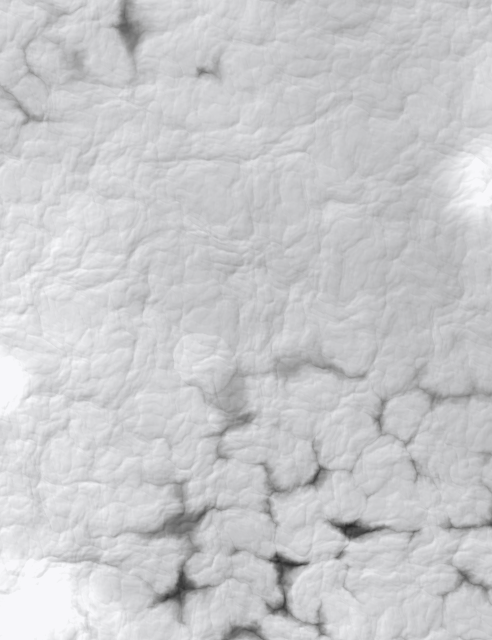
A Shadertoy shader for this texture:

```glsl
// Bumpy overcast cloud deck seen from above, with dark ragged gaps and a few bright towers.

float hash(vec2 p) {
    return fract(sin(dot(p, vec2(127.1, 311.7))) * 43758.5453);
}

float noise(vec2 p) {
    vec2 i = floor(p), f = fract(p);
    f = f * f * (3.0 - 2.0 * f);
    return mix(mix(hash(i), hash(i + vec2(1, 0)), f.x),
               mix(hash(i + vec2(0, 1)), hash(i + vec2(1, 1)), f.x), f.y);
}

float fbm(vec2 p) {
    float sum = 0.0, amp = 0.5;
    for (int i = 0; i < 6; i++) {
        sum += amp * noise(p);
        p = mat2(1.6, 1.2, -1.2, 1.6) * p + 7.3;
        amp *= 0.5;
    }
    return sum;
}

// Round puffs that meet in sharp creases: about 1 on top, 0.4 in a crease
float puffs(vec2 p) {
    vec2 cell = floor(p);
    float top = 0.0;
    for (int y = -1; y <= 1; y++)
    for (int x = -1; x <= 1; x++) {
        vec2 c = cell + vec2(x, y);
        vec2 d = c + 0.1 + 0.8 * vec2(hash(c), hash(c + 41.7)) - p;
        top = max(top, 1.0 - dot(d, d));
    }
    return top;
}

// Isolated convective tower with a steep rim
float tower(vec2 p, vec2 center, float radius) {
    vec2 d = (p - center) / radius;
    return radius * sqrt(max(0.0, 1.0 - dot(d, d)));
}

float towers(vec2 p) {
    float h = tower(p, vec2(0.315, 0.437), 0.047);
    h = max(h, tower(p, vec2(0.305, 0.645), 0.021));
    h = max(h, tower(p, vec2(0.340, 0.642), 0.018));
    return max(h, tower(p, vec2(0.345, 0.362), 0.030));
}

vec2 ragged(vec2 p) {
    return p + 0.075 * (vec2(fbm(p * 11.0), fbm(p * 11.0 + 31.0)) - 0.5);
}

float height(vec2 p) {
    vec2 q = ragged(p);
    return 0.50 * puffs(q * vec2(14.0, 16.0))
         + 0.26 * puffs(q * 31.0 + 9.0)
         + 0.10 * puffs(q * 67.0 + 17.0)
         + 0.14 * fbm(q * 34.0)
         + 3.0 * towers(mix(p, q, 0.5));
}

// Soft round patch, 1 at its centre
float patchAt(vec2 p, vec2 center, float radius) {
    return smoothstep(radius, 0.0, length(p - center));
}

void mainImage(out vec4 fragColor, in vec2 fragCoord) {
    vec2 p = fragCoord / iResolution.y;
    vec2 q = ragged(p);

    // Relief lit from the upper left, gentler in the upper right
    float h = height(p);
    float slope = h - height(p + 0.004 * vec2(-0.6, 0.8));
    float calm = smoothstep(0.5, 1.3, p.x + p.y);
    float tone = 0.805 + 0.20 * (fbm(p * 3.5 + 2.0) - 0.49);
    tone += mix(1.0, 0.7, calm) * (clamp(0.95 * slope, -0.12, 0.09) + 0.11 * (h - 0.77));

    // Bright thick cloud on the left and over the towers
    tone += 0.035 * smoothstep(0.45, 0.05, p.x);
    tone += 0.035 * smoothstep(0.0, 0.02, towers(mix(p, q, 0.5)));
    float thick = patchAt(p, vec2(0.04, 0.05), 0.13) + patchAt(p, vec2(0.14, 0.02), 0.09)
                + patchAt(p, vec2(0.0, 0.40), 0.07) + patchAt(p, vec2(0.77, 0.71), 0.10);
    tone += 0.28 * thick * smoothstep(0.3, 0.7, fbm(q * 14.0 + 5.0));

    // Thin areas, where the creases open onto the dark surface
    float thin = smoothstep(0.46, 0.10, length((p - vec2(0.56, 0.13)) * vec2(0.95, 1.1)));
    thin += patchAt(p, vec2(0.16, 0.96), 0.11) + patchAt(p, vec2(0.297, 0.895), 0.07)
          + 0.8 * patchAt(p, vec2(0.03, 0.865), 0.11) + 0.7 * patchAt(p, vec2(0.22, 0.08), 0.12);
    float crease = 1.0 - puffs(q * vec2(14.0, 16.0));
    float opening = 0.8 * crease + 0.35 * fbm(p * 8.0 + 13.0) + 0.3 * fbm(q * 38.0);
    tone -= 0.02 * thin + 0.52 * min(thin, 1.0) * smoothstep(0.50, 0.86, opening);

    // Fine grain, then a cool tint that fades in the dark
    tone += 0.035 * (fbm(p * 110.0) - 0.49);
    tone = clamp(tone, 0.12, 0.97);
    vec3 tint = vec3(-0.002, 0.0, 0.009) * smoothstep(0.55, 0.8, tone);
    fragColor = vec4(tone + tint, 1.0);
}
```
